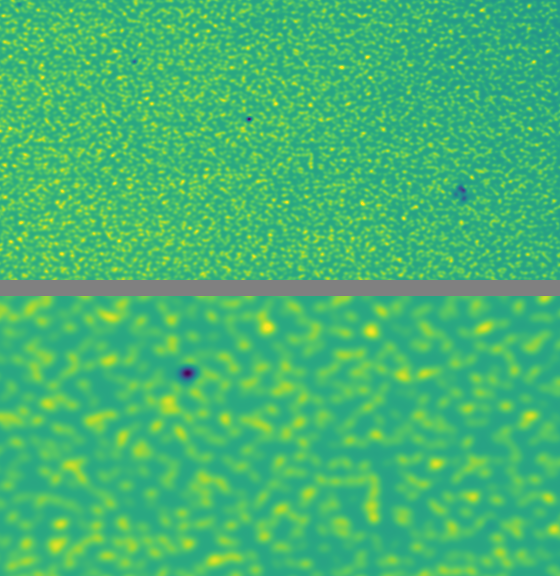
Top, the full canvas; bottom, a detail of the centre.
This texture is drawn by a WebGL 2 fragment shader. Its source:

```glsl
#version 300 es
precision highp float;
// Fine field of bright oval grains on a teal-to-green gradient, with a few dark specks.

uniform vec2 u_resolution;
out vec4 fragColor;

const float GRAIN_ROWS = 54.0;             // grain cells per canvas height
const vec2 GRAIN_SIGMA = vec2(0.36, 0.27); // grain half axes, in cells
const float GRAIN_MEAN = 0.61;             // average of the summed grains
const float GRAIN_GAIN = 0.148;

float hash(vec2 p) {
    return fract(sin(dot(p, vec2(127.1, 311.7))) * 43758.5453);
}

float valueNoise(vec2 p) {
    vec2 cell = floor(p);
    vec2 f = fract(p);
    f = f * f * (3.0 - 2.0 * f);
    float low = mix(hash(cell), hash(cell + vec2(1.0, 0.0)), f.x);
    float high = mix(hash(cell + vec2(0.0, 1.0)), hash(cell + 1.0), f.x);
    return mix(low, high, f.y);
}

float gaussian(vec2 d, vec2 sigma) {
    vec2 q = d / sigma;
    return exp(-0.5 * dot(q, q));
}

vec2 rotate(vec2 v, float angle) {
    float c = cos(angle), s = sin(angle);
    return vec2(c * v.x + s * v.y, c * v.y - s * v.x);
}

// Sum of jittered, randomly turned oval grains.
float grains(vec2 p) {
    vec2 home = floor(p);
    float sum = 0.0;
    for (int y = -1; y <= 1; y++) {
        for (int x = -1; x <= 1; x++) {
            vec2 cell = home + vec2(x, y);
            vec2 jitter = vec2(hash(cell + 3.1), hash(cell + 17.7));
            vec2 center = cell + 0.5 + 0.95 * (jitter - 0.5);
            float angle = 1.8 * (hash(cell + 41.3) - 0.5);
            float strength = mix(0.4, 1.6, hash(cell + 73.9));
            sum += strength * gaussian(rotate(p - center, angle), GRAIN_SIGMA);
        }
    }
    return sum;
}

// Lone specks along a wrapped diagonal, each fainter than the last.
float loneSpecks(vec2 p, float aspect) {
    float depth = 0.62;
    float sum = 0.0;
    for (int i = 0; i < 5; i++) {
        vec2 center = fract(vec2(0.445, 0.575) + float(i) * vec2(0.795, 0.205));
        sum += depth * gaussian(p - center * vec2(aspect, 1.0), vec2(0.0068, 0.006));
        depth *= 0.55;
    }
    return sum;
}

// Ring of small specks in a soft dark halo.
float speckCluster(vec2 p, vec2 center) {
    float sum = 0.07 * gaussian(p - center, vec2(0.028));
    for (int i = 0; i < 4; i++) {
        float k = float(i);
        float angle = 1.57 * k + 0.9 * hash(vec2(k, 5.0));
        vec2 offset = mix(0.015, 0.026, hash(vec2(k, 9.0))) * vec2(cos(angle), sin(angle));
        float depth = mix(0.2, 0.38, hash(vec2(k, 13.0)));
        sum += depth * gaussian(p - center - offset, vec2(0.0075));
    }
    return sum;
}

// Purple, blue, teal, green, yellow ramp.
vec3 ramp(float t) {
    const vec3 stops[9] = vec3[9](
        vec3(0.27, 0.00, 0.33), vec3(0.28, 0.17, 0.47), vec3(0.23, 0.32, 0.55),
        vec3(0.17, 0.45, 0.56), vec3(0.13, 0.57, 0.55), vec3(0.17, 0.67, 0.50),
        vec3(0.35, 0.79, 0.39), vec3(0.66, 0.86, 0.20), vec3(0.99, 0.91, 0.14));
    float s = clamp(t, 0.0, 1.0) * 8.0;
    int i = min(int(s), 7);
    return mix(stops[i], stops[i + 1], s - float(i));
}

// Broad brightness, falling toward the upper right.
float backdrop(vec2 uv, vec2 p) {
    float fall = uv.x * uv.x;
    float mottle = 0.03 * (valueNoise(p * 9.0) - 0.5);
    return 0.72 - 0.025 * uv.y - 0.065 * fall - 0.03 * fall * uv.y + mottle;
}

void main() {
    vec2 uv = gl_FragCoord.xy / u_resolution;
    vec2 p = gl_FragCoord.xy / u_resolution.y;
    float aspect = u_resolution.x / u_resolution.y;

    float level = backdrop(uv, p);
    level += GRAIN_GAIN * (grains(p * GRAIN_ROWS) - GRAIN_MEAN);
    level -= loneSpecks(p, aspect);
    level -= speckCluster(p, vec2(0.823 * aspect, 0.31));

    fragColor = vec4(ramp(level), 1.0);
}
```
